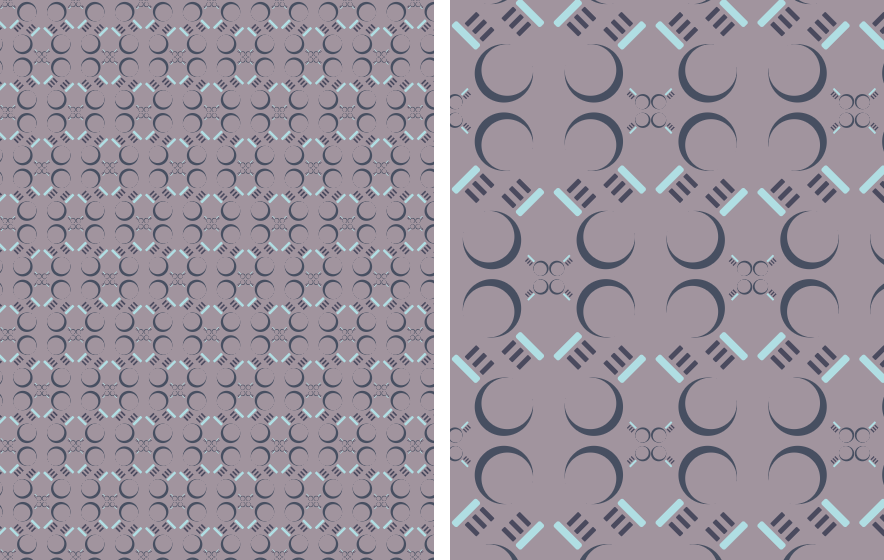
Left: the whole. Right: its middle third, enlarged.
This pattern is drawn by a Shadertoy shader. Its source:

```glsl
// Mirrored clusters of crescent-bowed keys on a brick lattice over flat mauve.
// Each cluster is one key folded into four quadrants, with a tiny turned copy
// at its heart. All lengths are in bow radii, the bow being the round key end.

#define CANVAS_HEIGHT 57.6
#define CELL vec2(6.985, 11.43)
#define FIRST_CENTRE vec2(4.30, 51.86)
#define BOW_POS vec2(1.95, 1.17)
#define SMALL_BOW_POS vec2(0.27, 0.32)
#define SMALL_SCALE 0.26
#define SMALL_DROP 0.12
#define GROUND vec3(0.63, 0.58, 0.62)
#define SLATE vec3(0.28, 0.31, 0.38)
#define TOOTH_COLOUR vec3(0.29, 0.29, 0.37)
#define AQUA vec3(0.69, 0.87, 0.89)

float coverage(float dist, float pixel) {
    return clamp(0.5 - dist / pixel, 0.0, 1.0);
}

float boxDist(vec2 p, vec2 halfSize) {
    vec2 d = abs(p) - halfSize;
    return length(max(d, 0.0)) + min(max(d.x, d.y), 0.0);
}

// Disc of radius one with a shifted disc removed, open towards +y
float crescentDist(vec2 p) {
    return max(length(p) - 1.0, 0.885 - length(p - vec2(0.0, 0.165)));
}

// Three short bars standing on the +y side of the shaft
float teethDist(vec2 p) {
    float x = p.x - 1.72;
    x -= 0.36 * clamp(round(x / 0.36), -1.0, 1.0);
    return boxDist(vec2(x, p.y - 0.54), vec2(0.05, 0.25)) - 0.035;
}

// Key with its bow at the origin and its shaft along +x
vec3 paintKey(vec3 colour, vec2 p, float pixel) {
    float shaft = boxDist(p - vec2(1.84, 0.0), vec2(0.52, 0.05)) - 0.08;
    colour = mix(colour, SLATE, coverage(crescentDist(p), pixel));
    colour = mix(colour, TOOTH_COLOUR, coverage(teethDist(p), pixel));
    return mix(colour, AQUA, coverage(shaft, pixel));
}

// Coordinates along a unit shaft direction and its chosen side direction
vec2 alongAxes(vec2 p, vec2 shaftDir, vec2 sideDir) {
    return vec2(dot(p, shaftDir), dot(p, sideDir)) * inversesqrt(2.0);
}

vec3 paintCluster(vec3 colour, vec2 p, float pixel) {
    // Four large keys, opening away from the centre
    vec2 q = abs(p) - BOW_POS;
    colour = paintKey(colour, alongAxes(q, vec2(-1, 1), vec2(1, 1)), pixel);

    // Four small keys, shafts pointing outwards
    q = abs(p + vec2(0.0, SMALL_DROP)) - SMALL_BOW_POS;
    q = alongAxes(q, vec2(1, 1), vec2(1, -1)) / SMALL_SCALE;
    return paintKey(colour, q, pixel / SMALL_SCALE);
}

void mainImage(out vec4 fragColor, in vec2 fragCoord) {
    float pixel = CANVAS_HEIGHT / iResolution.y;
    vec2 p = fragCoord * pixel - FIRST_CENTRE;
    vec3 colour = GROUND;

    // Two interlocking lattices, half a cell apart, make the brick layout
    for (int i = 0; i < 2; i++) {
        vec2 cell = p / CELL + 0.5 * float(i);
        vec2 local = (fract(cell + 0.5) - 0.5) * CELL;
        colour = paintCluster(colour, local, pixel);
    }
    fragColor = vec4(colour, 1.0);
}
```
